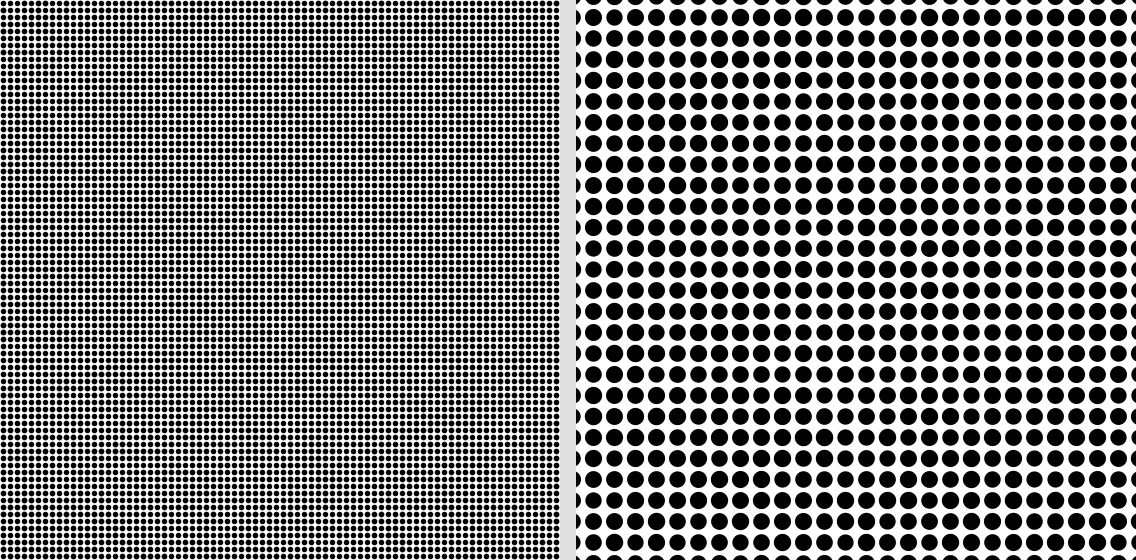
Left: the whole. Right: its middle third, enlarged.
Give the GLSL for this pattern, as a Shadertoy shader.

```glsl
// A regular square grid of round black dots on white.
// Each cell is one repeat made with fract; a circle distance function with a
// smooth edge gives the ink, and a hash varies the dot size very slightly.

const float DOTS_ACROSS   = 80.0;     // repeats along the canvas height and width
const float DOT_RADIUS    = 0.4;      // in units of one cell
const float RADIUS_JITTER = 0.016;    // largest change of radius from dot to dot
const float EDGE_SOFTNESS = 0.65;     // half width of the smoothed edge, in pixels
const vec3  INK_COLOR     = vec3(0.0);
const vec3  PAPER_COLOR   = vec3(1.0);

float hash(vec2 p) {
    vec3 q = fract(p.xyx * 0.1031);
    q += dot(q, q.yzx + 33.33);
    return fract((q.x + q.y) * q.z);
}

float circleDistance(vec2 p, float radius) {
    return length(p) - radius;
}

void mainImage(out vec4 fragColor, in vec2 fragCoord) {
    // Canvas to cell coordinates, with the dot centred in each cell
    float cellsPerPixel = DOTS_ACROSS / iResolution.y;
    vec2 grid = fragCoord * cellsPerPixel;
    vec2 cell = fract(grid) - 0.5;

    // Slight variation of size between dots
    float radius = DOT_RADIUS + RADIUS_JITTER * (2.0 * hash(floor(grid)) - 1.0);

    // Smoothed dot edge
    float edge = circleDistance(cell, radius) / cellsPerPixel;
    float ink = 1.0 - smoothstep(-EDGE_SOFTNESS, EDGE_SOFTNESS, edge);

    fragColor = vec4(mix(PAPER_COLOR, INK_COLOR, ink), 1.0);
}
```
